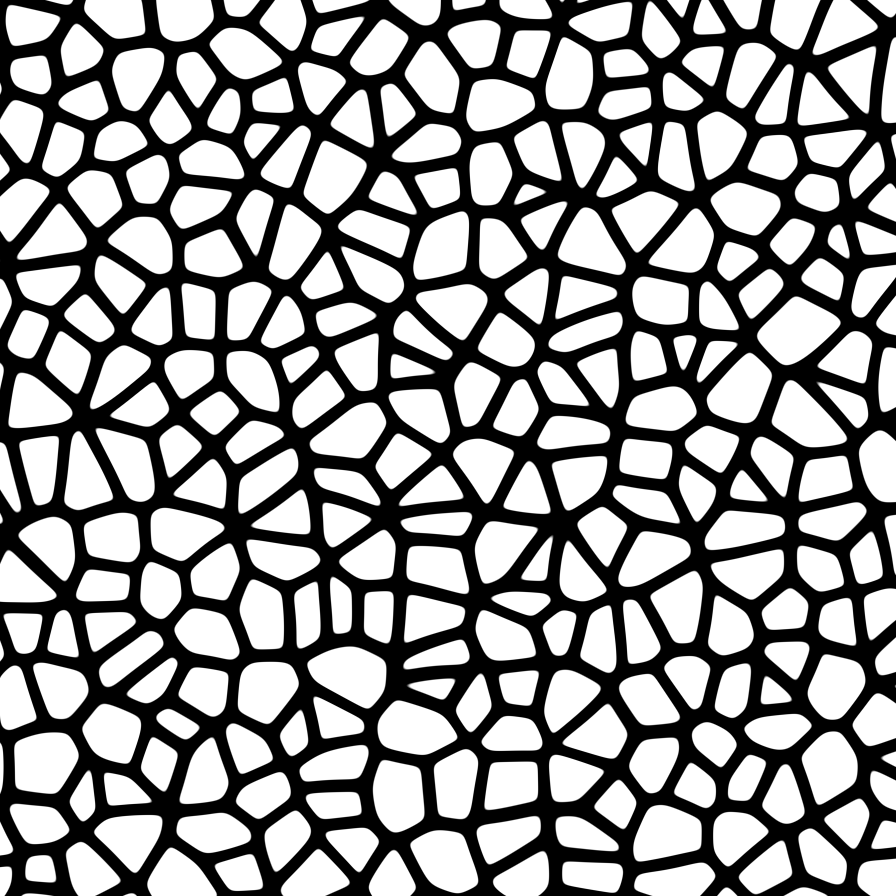
A WebGL 2 fragment shader for this pattern:

```glsl
#version 300 es
precision highp float;
// Draws an irregular web of thick black lines around white cells with rounded corners.

uniform vec2 u_resolution;
out vec4 fragColor;

const float TAU = 6.2831853;
const float TILES = 11.5;         // tiles across the canvas, two seeds in each
const float HALF_WIDTH = 0.078;   // half the line width, in tiles
const float WIDTH_VARIATION = 0.015;
const float CORNER_SHARPNESS = 30.0;
const float BEND = 0.10;          // gentle bending of the lines
const vec3 LINE_COLOR = vec3(0.0);
const vec3 CELL_COLOR = vec3(1.0);

// Integer hash: four random values in 0..1 for a tile
vec4 hash4(vec2 tile) {
    uvec4 v = uvec4(ivec4(tile, tile.yx + 57.0)) * 1664525u + 1013904223u;
    v += v.yzwx * v.wxyz;
    v ^= v >> 16u;
    v = v * 1664525u + 1013904223u;
    v += v.yzwx * v.wxyz;
    v ^= v >> 16u;
    return vec4(v >> 8u) / 16777216.0;
}

float gradientDot(vec2 corner, vec2 offset) {
    float angle = TAU * hash4(corner + 300.0).x;
    return dot(vec2(cos(angle), sin(angle)), offset);
}

// Gradient noise, about -0.7..0.7
float gradientNoise(vec2 p) {
    vec2 i = floor(p);
    vec2 f = p - i;
    vec2 u = f * f * f * (f * (f * 6.0 - 15.0) + 10.0);
    vec2 e = vec2(1.0, 0.0);
    float low = mix(gradientDot(i, f), gradientDot(i + e, f - e), u.x);
    float high = mix(gradientDot(i + e.yx, f - e.yx), gradientDot(i + e.xx, f - e.xx), u.x);
    return mix(low, high, u.y);
}

// The two seeds of a tile lie on opposite sides of a random center
void tileSeeds(vec2 tile, out vec2 seeds[2]) {
    vec4 h = hash4(tile);
    vec2 center = tile + mix(vec2(0.2), vec2(0.8), h.xy);
    float angle = TAU * h.z;
    vec2 arm = mix(0.17, 0.42, h.w) * vec2(cos(angle), sin(angle));
    seeds[0] = center + arm;
    seeds[1] = center - arm;
}

// Finds the seed closest to p and the tile that owns it
void nearestSeed(vec2 p, out vec2 nearest, out vec2 owner) {
    float best = 1e6;
    vec2 seeds[2];
    for (int y = -2; y <= 2; y++) {
        for (int x = -2; x <= 2; x++) {
            vec2 tile = floor(p) + vec2(x, y);
            tileSeeds(tile, seeds);
            for (int k = 0; k < 2; k++) {
                vec2 d = seeds[k] - p;
                if (dot(d, d) < best) {
                    best = dot(d, d);
                    nearest = seeds[k];
                    owner = tile;
                }
            }
        }
    }
}

// Distance to the cell border, with a soft minimum that rounds the corners
float borderDistance(vec2 p, float sharpness) {
    vec2 nearest, owner;
    nearestSeed(p, nearest, owner);
    float sum = 0.0;
    vec2 seeds[2];
    for (int y = -2; y <= 2; y++) {
        for (int x = -2; x <= 2; x++) {
            tileSeeds(owner + vec2(x, y), seeds);
            for (int k = 0; k < 2; k++) {
                vec2 across = seeds[k] - nearest;
                if (dot(across, across) > 1e-6) {
                    float d = dot(0.5 * (seeds[k] + nearest) - p, normalize(across));
                    sum += exp(-sharpness * d);
                }
            }
        }
    }
    return -log(max(sum, 1e-30)) / sharpness;
}

void main() {
    float scale = TILES / min(u_resolution.x, u_resolution.y);
    vec2 p = gl_FragCoord.xy * scale;

    vec2 bend = vec2(gradientNoise(p * 0.8), gradientNoise(p * 0.8 + 41.3));
    float halfWidth = HALF_WIDTH + WIDTH_VARIATION * gradientNoise(p * 0.9 + 83.7);
    float edge = borderDistance(p + BEND * bend, CORNER_SHARPNESS) - halfWidth;

    float cell = smoothstep(-0.75 * scale, 0.75 * scale, edge);
    fragColor = vec4(mix(LINE_COLOR, CELL_COLOR, cell), 1.0);
}
```
